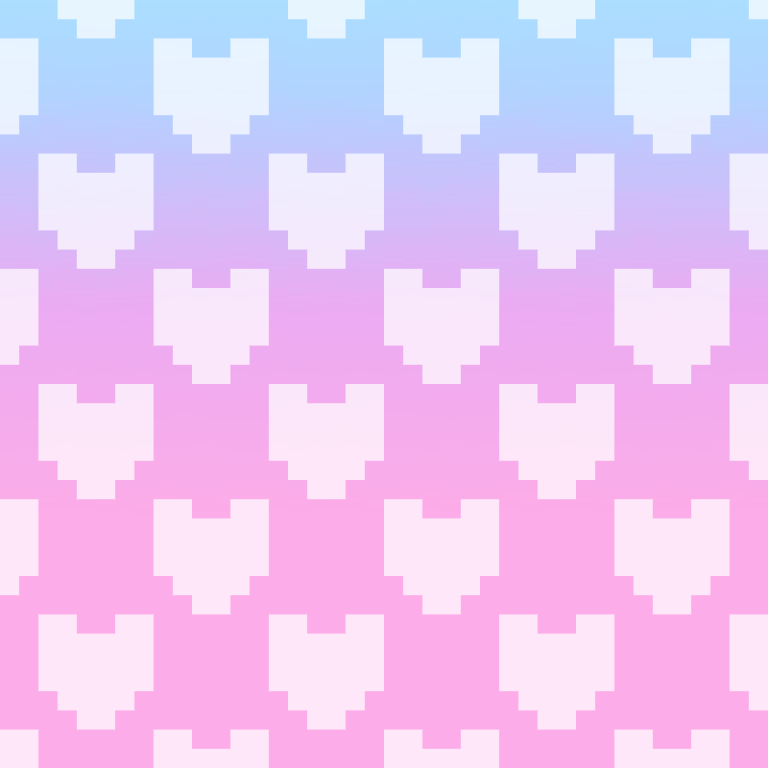
Give the GLSL for this pattern, as a WebGL 1 fragment shader.

```glsl
precision highp float;
// Staggered rows of pale, blocky hearts over a blue to violet to pink gradient.
// Each heart is a union of boxes on a 40-block grid, repeated on two offset
// lattices; gradient noise per block slightly shifts the gradient height.

uniform vec2 u_resolution;

const float BLOCKS = 40.0;               // grid blocks along the canvas height
const float PERIOD = 12.0;               // blocks between hearts of one lattice
const vec2 HEART_CENTER = vec2(5.0);     // first heart, in blocks
const float HEART_WHITENESS = 0.71;
const float BLOCK_SHIFT = 0.014;         // gradient wobble per block
const float NOISE_SCALE = 0.73;

// Gradient colours and their depths below the top edge
const vec3 SKY = vec3(0.670, 0.870, 1.000);
const vec3 BLUE = vec3(0.695, 0.830, 1.000);
const vec3 PERIWINKLE = vec3(0.760, 0.775, 0.990);
const vec3 ORCHID = vec3(0.922, 0.670, 0.950);
const vec3 PINK = vec3(0.990, 0.675, 0.908);
const float BLUE_DEPTH = 0.12;
const float PERIWINKLE_DEPTH = 0.20;
const float ORCHID_DEPTH = 0.40;
const float PINK_DEPTH = 0.68;

vec2 hashGradient(vec2 p) {
  float h = fract(sin(dot(p, vec2(127.1, 311.7))) * 4375.85);
  float angle = 6.2832 * h;
  return vec2(cos(angle), sin(angle));
}

float gradientNoise(vec2 p) {
  vec2 i = floor(p);
  vec2 f = fract(p);
  vec2 w = f * f * f * (f * (f * 6.0 - 15.0) + 10.0);
  float a = dot(hashGradient(i), f);
  float b = dot(hashGradient(i + vec2(1.0, 0.0)), f - vec2(1.0, 0.0));
  float c = dot(hashGradient(i + vec2(0.0, 1.0)), f - vec2(0.0, 1.0));
  float d = dot(hashGradient(i + vec2(1.0)), f - vec2(1.0));
  return mix(mix(a, b, w.x), mix(c, d, w.x), w.y);
}

float ramp(float from, float to, float x) {
  return clamp((x - from) / (to - from), 0.0, 1.0);
}

vec3 skyGradient(float depth) {
  vec3 color = mix(SKY, BLUE, ramp(0.0, BLUE_DEPTH, depth));
  color = mix(color, PERIWINKLE, ramp(BLUE_DEPTH, PERIWINKLE_DEPTH, depth));
  color = mix(color, ORCHID, ramp(PERIWINKLE_DEPTH, ORCHID_DEPTH, depth));
  return mix(color, PINK, ramp(ORCHID_DEPTH, PINK_DEPTH, depth));
}

float boxDistance(vec2 p, vec2 center, vec2 halfSize) {
  vec2 d = abs(p - center) - halfSize;
  return max(d.x, d.y);
}

// Heart six blocks wide and tall, centred on the origin
float heartDistance(vec2 p) {
  float body = boxDistance(p, vec2(0.0, 1.0), vec2(3.0, 2.0));
  float taper = boxDistance(p, vec2(0.0), vec2(2.0));
  float tip = boxDistance(p, vec2(0.0, -1.0), vec2(1.0, 2.0));
  float notch = boxDistance(p, vec2(0.0, 3.0), vec2(1.0));
  return max(min(body, min(taper, tip)), -notch);
}

float heartLattice(vec2 p) {
  return heartDistance(mod(p + 0.5 * PERIOD, PERIOD) - 0.5 * PERIOD);
}

void main() {
  vec2 uv = gl_FragCoord.xy / u_resolution.y;
  vec2 grid = uv * BLOCKS;
  float pixel = BLOCKS / u_resolution.y;

  // Background with a faint blockwise wobble
  vec2 block = floor(grid) + 0.5;
  float wobble = BLOCK_SHIFT * gradientNoise(block * NOISE_SCALE);
  vec3 color = skyGradient(1.0 - uv.y + wobble);

  // Two lattices, half a period apart, form the staggered rows
  vec2 p = grid - HEART_CENTER;
  float d = min(heartLattice(p), heartLattice(p - 0.5 * PERIOD));
  float coverage = clamp(0.5 - d / pixel, 0.0, 1.0);
  color = mix(color, vec3(1.0), HEART_WHITENESS * coverage);

  gl_FragColor = vec4(color, 1.0);
}
```
